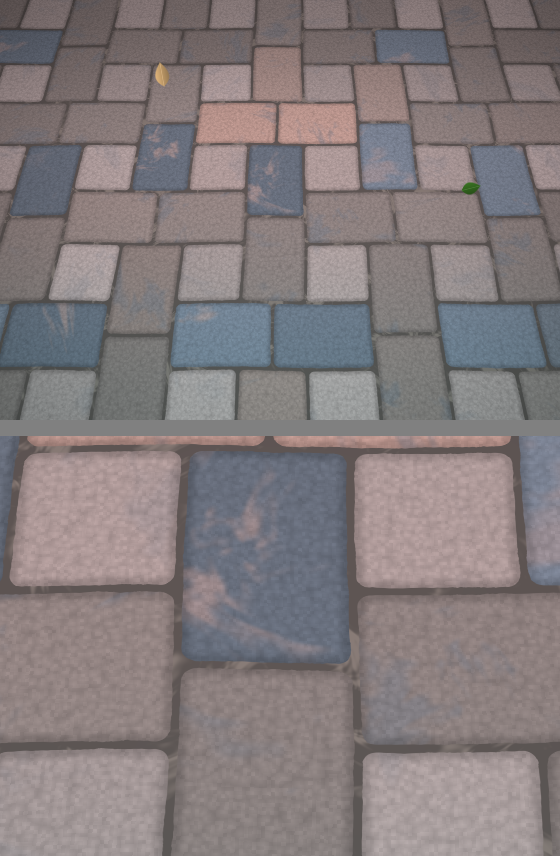
Top: the whole. Bottom: its middle third, enlarged.
This texture is drawn by a Shadertoy shader. Its source:

```glsl
// Receding patio of interlocking square and oblong pavers, with two fallen leaves.

const vec3 SLATE = vec3(0.39, 0.43, 0.48);
const vec3 TAUPE = vec3(0.51, 0.475, 0.465);
const vec3 PALE  = vec3(0.64, 0.595, 0.59);
const vec3 ROSE  = vec3(0.68, 0.565, 0.53);
const vec3 JOINT = vec3(0.33, 0.31, 0.30);
const vec3 SAND  = vec3(0.58, 0.54, 0.51);

float hash(vec2 p) {
    vec3 q = fract(p.xyx * 0.1031);
    q += dot(q, q.yzx + 33.33);
    return fract((q.x + q.y) * q.z);
}

// Warped layers of sines, roughly -1 to 1
float mottle(vec2 p) {
    float sum = 0.0, amp = 0.55;
    for (int i = 0; i < 5; i++) {
        p = mat2(1.5, 1.1, -1.1, 1.5) * p + 0.7 * sin(p.yx * 1.3 + 2.0);
        sum += amp * sin(p.x) * cos(p.y);
        amp *= 0.75;
    }
    return sum;
}

// Cellular noise: distance to the nearest scattered point
float cellular(vec2 p) {
    vec2 cell = floor(p);
    float nearest = 2.0;
    for (int y = -1; y <= 1; y++)
    for (int x = -1; x <= 1; x++) {
        vec2 c = cell + vec2(x, y);
        vec2 seed = c + vec2(hash(c), hash(c + 57.0));
        nearest = min(nearest, distance(p, seed));
    }
    return nearest;
}

// Paver under p as (centre, half size); the bond repeats on (4,0) and (2,2)
vec4 paver(vec2 p) {
    vec2 cell = floor(p);
    float along = mod(p.y - cell.x - 2.0, 4.0);
    if (mod(cell.x, 2.0) > 0.5 && along < 3.0) {
        float start = p.y - mod(along, 1.5);
        return vec4(cell.x + 0.5, start + 0.75, 0.5, 0.75);
    }
    if (mod(cell.y, 2.0) > 0.5) return vec4(cell + 0.5, 0.5, 0.5);
    along = mod(p.x - cell.y + 2.0, 4.0);
    return vec4(p.x - mod(along, 1.5) + 0.75, cell.y + 0.5, 0.75, 0.5);
}

float roundedBox(vec2 p, vec2 halfSize, float radius) {
    vec2 q = abs(p) - halfSize + radius;
    return length(max(q, 0.0)) + min(max(q.x, q.y), 0.0) - radius;
}

// Pigment: bands of slate among taupe and rose oblongs and pale squares
vec3 pigment(vec2 p, vec2 centre, float square) {
    float tone = hash(centre + 3.7), pick = hash(centre + 17.3);
    float score = cos(2.03 * (centre.y - 0.4)) - 0.09 * centre.y + pick - 0.5 - 0.9 * square;
    float slate = smoothstep(0.3, 0.5, score);
    vec2 away = (centre - vec2(-0.5, 2.9)) * vec2(0.45, 0.6);
    float rose = smoothstep(0.6, 1.1, tone + 0.6 * exp(-dot(away, away)));
    vec3 stone = mix(TAUPE, ROSE, rose);
    stone = mix(stone, PALE, square * (0.6 + 0.4 * tone));
    stone *= 0.94 + 0.1 * pick;
    float patches = mottle(p * 1.3 + 9.0 * tone);
    vec3 stained = mix(stone, SLATE, 0.4 * smoothstep(0.2, 0.9, patches) * (1.0 - 0.6 * square));
    vec3 blue = SLATE * (0.92 + 0.2 * tone);
    blue = mix(blue, ROSE, 0.55 * smoothstep(0.25, 1.0, patches) * smoothstep(0.2, 0.8, pick));
    return mix(stained, blue, slate);
}

// Pointed leaf lying along its local x axis
vec3 addLeaf(vec3 base, vec2 p, float angle, vec2 size, vec3 color, float px) {
    float c = cos(angle), s = sin(angle);
    vec2 q = mat2(c, -s, s, c) * p;
    float t = clamp(q.x / size.x, -1.0, 1.0);
    float d = max(abs(q.y) - size.y * (1.0 - t * t) * (1.0 - 0.3 * t), abs(q.x) - size.x);
    float vein = 1.0 - smoothstep(0.0, 0.002, abs(q.y));
    vec3 blade = color * (0.95 + 12.0 * q.y) + 0.08 * vein;
    return mix(base, blade, 1.0 - smoothstep(-px, px, d));
}

void mainImage(out vec4 fragColor, in vec2 fragCoord) {
    vec2 p = (fragCoord - 0.5 * iResolution.xy) / iResolution.y;
    float px = 1.0 / iResolution.y;

    // Perspective onto the ground, one unit per square paver
    float depth = 2.179 - p.y;
    float unit = 0.0646 * depth;
    vec2 ground = vec2((p.x - 0.028) / unit - 0.22, 38.72 / depth - 15.14);
    ground += 0.012 * sin(ground.yx * 2.3 + vec2(0.0, 1.0));

    // Paver face with speckle and worn edge
    vec4 block = paver(ground);
    vec2 centre = floor(block.xy * 4.0 + 0.5) / 4.0;
    float square = step(abs(block.z - block.w), 0.1);
    float edge = roundedBox(ground - centre, block.zw - 0.024, 0.08);
    edge += 0.006 * mottle(ground * 5.0);
    vec3 color = pigment(ground, centre, square);
    float grain = cellular(ground * 17.0) - 0.5;
    color *= 1.0 - 0.13 * grain + 0.07 * (hash(floor(ground * 45.0)) - 0.5);
    color *= 1.0 - 0.16 * smoothstep(-0.08, 0.0, edge);

    // Sandy joints
    vec3 joint = mix(JOINT, SAND, 0.6 * smoothstep(0.1, 0.9, mottle(ground * 3.0 + 4.0)));
    float soft = 0.7 * px / unit;
    color = mix(color, joint, smoothstep(-soft, soft, edge));

    // Soft daylight: bright centre, dim far corners, cooler near side
    float light = 1.1 - 0.36 * dot(p, p) - 0.18 * smoothstep(0.15, 0.5, p.y);
    color *= light * mix(vec3(0.93, 1.02, 1.03), vec3(1.02, 0.98, 0.99), smoothstep(-0.5, 0.1, p.y));

    color = addLeaf(color, p - vec2(-0.281, 0.323), 1.75, vec2(0.029, 0.016), vec3(0.77, 0.62, 0.42), px);
    color = addLeaf(color, p - vec2(0.455, 0.052), 0.25, vec2(0.023, 0.014), vec3(0.20, 0.40, 0.12), px);
    fragColor = vec4(color, 1.0);
}
```
